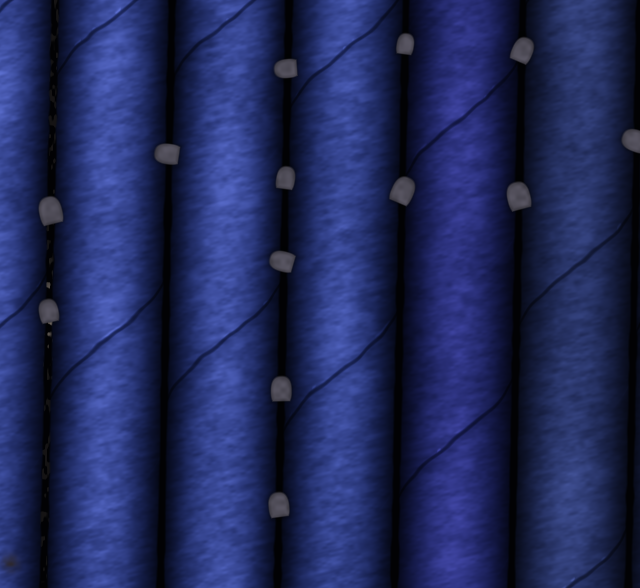
Reproduce this pattern procedurally as a Shadertoy shader.

```glsl
// Row of blue paper tubes with spiral seams and small grey pellets in the gaps
#define PITCH 0.1989        // tube spacing, in canvas heights
#define FIRST_GAP 0.0739    // position of the first gap at the bottom
#define LEAN 0.02           // sideways drift over the full height
#define GAP_HALF 0.027      // half gap width, in pitches
#define SEAM_PERIOD 0.547
#define SEAM_WIDTH 0.0026
#define PELLET_SIZE vec2(0.0185, 0.0265)
#define PELLET_COLOR vec3(0.31, 0.30, 0.345)
#define FIBRE 0.30          // strength of the paper grain

float hash(vec2 p) {
    vec3 q = fract(p.xyx * 0.1031);
    q += dot(q, q.yzx + 33.33);
    return fract((q.x + q.y) * q.z);
}

float noise(vec2 p) {
    vec2 i = floor(p), f = fract(p);
    f = f * f * (3.0 - 2.0 * f);
    return mix(mix(hash(i), hash(i + vec2(1, 0)), f.x),
               mix(hash(i + vec2(0, 1)), hash(i + vec2(1, 1)), f.x), f.y);
}

// Blue ramp indexed by its own blue level
vec3 paperBlue(float b) {
    return vec3(b * (0.20 + 0.30 * b), b * (0.34 + 0.24 * b), b);
}

// Signed height above the nearest turn of the spiral seam
float seamOffset(float id, float across, float y) {
    float s = 2.0 * across - 1.0;
    float c = min(id, 4.0);
    float middle = 0.42 - 0.0065 * c * c * c + 0.03 * (hash(vec2(id + 9.0, 4.0)) - 0.5);
    float curve = middle + 0.08 * s + 0.03 * s * s * s * s * s;
    return mod(y - curve + 0.5 * SEAM_PERIOD, SEAM_PERIOD) - 0.5 * SEAM_PERIOD;
}

vec3 tubeColor(float id, float across, vec2 p, float px) {
    // Rounded shading with a different tone for each tube
    float dim = smoothstep(1.5, 4.0, id);
    float tone = 1.04 - 0.30 * dim + 0.08 * (hash(vec2(id + 20.0, 1.0)) - 0.5);
    float light = 0.08 + 0.55 * tone * pow(max(sin(3.14159 * across), 0.0), 1.3);

    // Paper fibres, grain and broad mottling
    vec2 q = vec2(p.x + 0.3 * p.y, p.y - 0.25 * p.x) + id * 3.7 + 8.0;
    float fibre = 0.5 * noise(q * vec2(48, 120)) + 0.3 * noise(q * vec2(110, 230))
                + 0.2 * noise(q * vec2(25, 60)) - 0.5;
    float mottle = noise(q * vec2(9, 7)) - 0.5;
    light *= 1.0 + FIBRE * 1.5 * fibre + 0.22 * mottle;

    // Seam crease, soft shadow below it, worn light edge above
    float wobble = 0.007 * (noise(p * 38.0 + id * 5.0) - 0.5);
    float d = 0.78 * (seamOffset(id, across, p.y) + wobble);
    float crease = 1.0 - smoothstep(SEAM_WIDTH - px, SEAM_WIDTH + 1.5 * px, abs(d));
    float shadow = exp(-abs(d) / (d < 0.0 ? 0.018 : 0.006));
    float wear = smoothstep(0.66, 0.9, noise(p * vec2(75, 60) + id * 7.0));
    float lip = exp(-pow((d - 0.005) / 0.0025, 2.0));
    light *= (1.0 - 0.20 * shadow) * (1.0 - 0.38 * crease);
    light += lip * (0.02 + 0.16 * wear) * sin(3.14159 * across);

    // Faint ridge of the inner ply
    float ply = abs(seamOffset(id, across, p.y + 0.30));
    light += 0.025 * exp(-ply * 220.0) * noise(p * 30.0);

    vec3 col = paperBlue(max(light, 0.0));
    float violet = 1.0 - min(abs(id - 3.0), 1.0);
    col.g *= 1.0 - 0.14 * violet;
    col = mix(col, vec3(0.75, 0.85, 0.85) * col.b, 0.13 * smoothstep(3.0, 4.0, id));

    // Brown smudge low on the leftmost tube
    float smudge = exp(-dot(p - vec2(0.018, 0.042), p - vec2(0.018, 0.042)) * 5000.0);
    return mix(col, vec3(0.17, 0.15, 0.17), smudge * (0.4 + 0.6 * noise(p * 150.0)));
}

// Pellet outline: an ellipse with one end cut flat
float pelletDistance(vec2 q, vec2 seed) {
    float turn = 0.9 * (hash(seed + 2.0) - 0.5);
    turn += hash(seed + 5.0) > 0.82 ? 1.4 : 0.0;
    q = mat2(cos(turn), -sin(turn), sin(turn), cos(turn)) * q;
    vec2 size = PELLET_SIZE * mix(0.78, 1.08, hash(seed + 11.0));
    vec2 n = abs(q / size);
    float body = (pow(pow(n.x, 2.5) + pow(n.y, 2.5), 0.4) - 1.0) * size.x;
    return max(body, -q.y - 0.68 * size.y);
}

void mainImage(out vec4 fragColor, in vec2 fragCoord) {
    float px = 1.0 / iResolution.y;
    vec2 p = fragCoord * px;
    float u = (p.x - FIRST_GAP - LEAN * p.y) / PITCH;
    float id = floor(u), gap = round(u);
    float gapDistance = abs(u - gap);

    // Tubes over black gaps, with slightly ragged edges
    float edge = GAP_HALF + 0.012 * (noise(vec2(gap * 9.0 + 30.0, p.y * 45.0)) - 0.5);
    float cover = smoothstep(edge - px / PITCH, edge + 2.0 * px / PITCH, gapDistance);
    vec3 col = mix(vec3(0.006, 0.007, 0.014), tubeColor(id, fract(u), p, px), cover);

    // Frayed pale fibres inside the first gap
    float fray = smoothstep(0.62, 0.85, noise(vec2(u * 45.0 + 60.0, p.y * 95.0)));
    float frayBand = exp(-pow((p.y - 0.47) / 0.05, 2.0)) + 0.15;
    col += vec3(0.50, 0.46, 0.42) * fray * frayBand * (1.0 - cover) * (1.0 - min(abs(gap), 1.0));

    // Pellets: one or two in the upper part of a gap, five along the third gap
    bool single = mod(gap, 4.0) == 1.0;
    int count = gap == 2.0 ? 5 : (single ? 1 : 2);
    float top = 0.89 - (single ? 0.165 : 0.0) - (gap == 0.0 ? 0.27 : 0.0);
    for (int k = 0; k < count; k++) {
        vec2 seed = vec2(gap + 3.0, float(k) * 7.0 + 1.0);
        float y = top - 0.19 * float(k) + 0.09 * (hash(seed) - 0.5);
        vec2 q = vec2((u - gap) * PITCH, p.y - y);
        float d = pelletDistance(q, seed);
        float shade = 0.80 + 0.22 * smoothstep(0.0, 0.007, -d) + 0.22 * (noise(p * 110.0) - 0.5);
        col *= 1.0 - 0.35 * exp(-max(d, 0.0) * 350.0);
        col = mix(col, PELLET_COLOR * shade, 1.0 - smoothstep(-px, px, d));
    }
    fragColor = vec4(clamp(col, 0.0, 1.0), 1.0);
}
```
